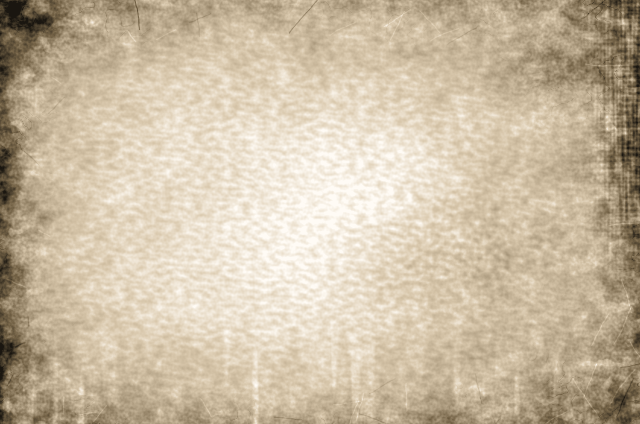
A Shadertoy shader for this texture:

```glsl
#define PAPER_TONE 0.965
#define WEAVE_SCALE vec2(44.0, 88.0)
#define WEAVE_DEPTH 0.085
#define GRAIN_DEPTH 0.07
#define STAIN_DEPTH 0.85
#define LINEN_DEPTH 0.24
#define SCRATCH_COUNT 44
#define SCRATCH_WIDTH 0.0011

vec2 hash2(vec2 p) {
    vec3 q = fract(p.xyx * vec3(0.1031, 0.1030, 0.0973));
    q += dot(q, q.yzx + 33.33);
    return fract((q.xx + q.yz) * q.zy);
}

float cornerSlope(vec2 cell, vec2 offset) {
    float angle = 6.2832 * hash2(cell).x;
    return dot(vec2(cos(angle), sin(angle)), offset);
}

float gradientNoise(vec2 p) {
    vec2 i = floor(p), f = fract(p);
    vec2 u = f * f * f * (f * (f * 6.0 - 15.0) + 10.0);
    vec2 e = vec2(1.0, 0.0);
    float low = mix(cornerSlope(i, f), cornerSlope(i + e, f - e), u.x);
    float high = mix(cornerSlope(i + e.yx, f - e.yx), cornerSlope(i + 1.0, f - 1.0), u.x);
    return 1.4 * mix(low, high, u.y);
}

float fbm(vec2 p) {
    float sum = 0.0, gain = 0.5;
    for (int k = 0; k < 5; k++) {
        sum += gain * gradientNoise(p);
        p = mat2(1.6, 1.2, -1.2, 1.6) * p + 17.3;
        gain *= 0.56;
    }
    return sum;
}

float segmentDistance(vec2 p, vec2 a, vec2 b) {
    vec2 pa = p - a, ba = b - a;
    return length(pa - ba * clamp(dot(pa, ba) / dot(ba, ba), 0.0, 1.0));
}

float spot(vec2 p, vec2 center, vec2 radius) {
    vec2 q = (p - center) / radius;
    return exp(-dot(q, q));
}

float stroke(float dist) {
    float soft = 0.8 / iResolution.y;
    return 1.0 - smoothstep(SCRATCH_WIDTH - soft, SCRATCH_WIDTH + soft, dist);
}

// Short marks gathered along the border: positive is light, negative dark
float scratches(vec2 p, float aspect) {
    float sum = 0.0;
    for (int k = 0; k < SCRATCH_COUNT; k++) {
        vec2 place = hash2(vec2(k, 7)), shape = hash2(vec2(k, 31));
        vec2 c = place * 2.0 - 1.0;
        c *= (0.82 + 0.18 * shape.x) / max(abs(c.x), abs(c.y));
        c = (c * 0.5 + 0.5) * vec2(aspect, 1.0);
        float angle = 3.1416 * shape.y;
        vec2 reach = vec2(cos(angle), sin(angle)) * mix(0.012, 0.05, place.x);
        float tint = k % 3 == 0 ? -0.16 : 0.13;
        sum += tint * stroke(segmentDistance(p, c - reach, c + reach));
    }
    return sum;
}

// Sepia ramp from brown ink to warm white
vec3 sepia(float tone) {
    float tint = smoothstep(1.08, 0.82, tone) * min(1.0, tone * 2.2);
    return clamp(tone - vec3(0.0, 0.068, 0.178) * tint, 0.0, 1.0);
}

void mainImage(out vec4 fragColor, in vec2 fragCoord) {
    float aspect = iResolution.x / iResolution.y;
    vec2 p = fragCoord / iResolution.y;
    vec2 bend = vec2(fbm(p * 7.0), fbm(p * 7.0 + 40.0));
    vec2 q = p + 0.045 * bend;
    vec2 near = max(q, 0.0), far = max(vec2(aspect, 1.0) - q, 0.0);

    // Darkened border, each side with its own falloff
    float dark = 0.34 * exp(-near.x / 0.055) + 0.22 * exp(-near.x / 0.20);
    dark += 0.17 * exp(-far.x / 0.05) + 0.30 * exp(-far.x / 0.27);
    dark += 0.25 * exp(-far.y / 0.14) + 0.29 * exp(-near.y / 0.12);

    // Local stains and the pale middle
    dark += 0.17 * spot(q, vec2(0.08, 0.95), vec2(0.17, 0.09));
    dark += 0.13 * spot(q, vec2(1.29, 0.83), vec2(0.09, 0.07));
    dark += 0.16 * spot(q, vec2(0.0, 0.58), vec2(0.05, 0.12));
    dark += 0.20 * spot(q, vec2(0.0, 0.20), vec2(0.06, 0.15));
    dark += 0.15 * spot(q, vec2(aspect, 0.72), vec2(0.08, 0.25));
    dark += 0.07 * spot(q, vec2(1.06, 0.36), vec2(0.20, 0.17));
    dark -= 0.06 * spot(q, vec2(0.90, 0.56), vec2(0.17, 0.13));
    dark -= 0.05 * spot(q, vec2(0.72, 0.36), vec2(0.25, 0.25));
    float wear = smoothstep(0.08, 0.42, dark);
    dark *= 1.0 + STAIN_DEPTH * (fbm(p * 9.0 + 5.0) + 0.8 * fbm(p * 28.0));
    float tone = PAPER_TONE - 0.92 * dark + 0.035 * fbm(p * 5.0 + 60.0);

    // Slanted rows of short dashes, coarser at lower right
    vec2 woven = p + vec2(0.0, 0.10 * p.x) + 0.004 * bend;
    float dash = gradientNoise(woven * WEAVE_SCALE);
    float pebble = gradientNoise(p * 68.0 + 9.0);
    float coarse = spot(p, vec2(1.12, 0.42), vec2(0.28, 0.24));
    float weave = mix(dash, 0.5 * dash + pebble, 0.7 * coarse);
    tone += WEAVE_DEPTH * (weave - 0.12) * (0.8 + 0.5 * coarse);
    tone += GRAIN_DEPTH * gradientNoise(p * 145.0) * (0.35 + wear);

    // Linen threads by the right edge
    float linen = smoothstep(0.15, 0.02, aspect - p.x) * smoothstep(0.25, 0.6, p.y);
    float threads = gradientNoise(p * vec2(140.0, 9.0)) + 0.7 * gradientNoise(p * vec2(12.0, 130.0));
    tone += LINEN_DEPTH * linen * threads;

    // Flaking crust and crack lines in the worn border
    float flake = gradientNoise(q * vec2(24.0, 32.0) + 80.0);
    float crack = 1.0 - smoothstep(0.0, 0.07, abs(flake));
    float patches = smoothstep(0.0, 0.35, fbm(p * 6.0 + 22.0));
    tone += wear * (0.10 * smoothstep(0.25, 0.5, flake) - 0.13 * crack * patches);

    // Pale vertical wipes rising from the bottom
    float wipe = smoothstep(0.25, 0.6, gradientNoise(vec2(p.x * 34.0, p.y * 2.5)));
    tone += 0.09 * wipe * smoothstep(0.30, 0.05, p.y);

    // Scratches, then two hairlines at the top
    vec2 curved = p + 0.012 * bend;
    tone += scratches(curved, aspect) * (0.4 + 0.6 * wear);
    float hairs = stroke(segmentDistance(curved, vec2(0.317, 1.02), vec2(0.328, 0.935)));
    hairs += 0.7 * stroke(segmentDistance(curved, vec2(0.685, 0.922), vec2(0.755, 1.005)));
    tone -= 0.30 * hairs;

    fragColor = vec4(sepia(clamp(tone, 0.10, 1.0)), 1.0);
}
```
